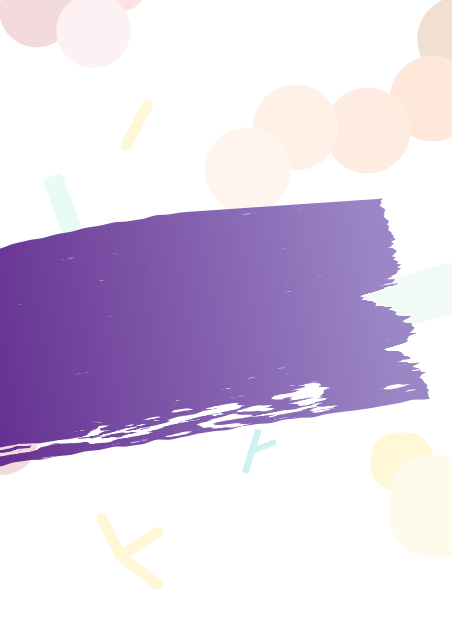
A Shadertoy shader for this background:

```glsl
// A broad violet dry-brush stroke over white paper with pale confetti.
// Confetti are distance shapes; the stroke is bounded by fitted curves and
// torn by noise stretched along its direction. Unit: canvas height.

const vec3 PAPER = vec3(1.0);
const vec3 ROSE = vec3(0.95, 0.855, 0.865);
const vec3 BLUSH = vec3(1.0, 0.89, 0.895);
const vec3 PALE_PINK = vec3(0.995, 0.945, 0.955);
const vec3 SAND = vec3(0.945, 0.88, 0.825);
const vec3 PEACH_DEEP = vec3(0.995, 0.91, 0.85);
const vec3 PEACH_PALE = vec3(1.0, 0.96, 0.935);
const vec3 LEMON = vec3(1.0, 0.967, 0.835);
const vec3 CREAM = vec3(1.0, 0.985, 0.925);
const vec3 MINT = vec3(0.915, 0.985, 0.97);
const vec3 SAGE = vec3(0.95, 0.98, 0.965);
const vec3 AQUA = vec3(0.81, 0.945, 0.955);
const vec3 VIOLET_DARK = vec3(0.40, 0.19, 0.57);
const vec3 VIOLET_LIGHT = vec3(0.61, 0.53, 0.775);

const vec2 STROKE_DIR = vec2(0.985, 0.172);
const vec2 GRAIN = vec2(24.0, 190.0);   // noise cells along and across
const float TEAR = 0.036;               // raggedness of the right end
const float CAP = 0.0085;               // radius of the lemon sticks

// Beads as centre x, centre y, radius, listed back to front
const vec3 PEACH_BEADS[4] = vec3[4](
    vec3(0.676, 0.846, 0.067), vec3(0.574, 0.796, 0.067),
    vec3(0.462, 0.801, 0.067), vec3(0.387, 0.734, 0.067));

float hash(vec2 p) {
    return fract(sin(dot(p, vec2(127.1, 311.7))) * 43758.5453);
}

float noise(vec2 p) {
    vec2 i = floor(p), f = fract(p);
    f = f * f * (3.0 - 2.0 * f);
    return mix(mix(hash(i), hash(i + vec2(1, 0)), f.x),
               mix(hash(i + vec2(0, 1)), hash(i + vec2(1, 1)), f.x), f.y);
}

float bristles(vec2 s) {
    return 0.65 * noise(s * GRAIN) + 0.35 * noise(s * GRAIN * 2.1 + 17.0);
}

float capsule(vec2 p, vec2 a, vec2 b, float r) {
    vec2 q = p - a, d = b - a;
    return length(q - d * clamp(dot(q, d) / dot(d, d), 0.0, 1.0)) - r;
}

float roundBox(vec2 p, vec2 halfSize, float r) {
    vec2 q = abs(p) - halfSize + r;
    return length(max(q, 0.0)) + min(max(q.x, q.y), 0.0) - r;
}

float bar(vec2 p, vec2 a, vec2 b, float halfWidth, float r) {
    vec2 d = normalize(b - a), q = p - 0.5 * (a + b);
    vec2 local = vec2(dot(q, d), d.x * q.y - d.y * q.x);
    return roundBox(local, vec2(0.5 * length(b - a), halfWidth), r);
}

float bump(float x, float centre, float width) {
    float t = (x - centre) / width;
    return exp(-t * t);
}

void paint(inout vec3 col, vec3 ink, float d) {
    col = mix(col, ink, clamp(0.5 - d * iResolution.y, 0.0, 1.0));
}

// Signed distance-like bound of the whole stroke
float strokeOutline(vec2 p, vec2 s) {
    float rough = noise(vec2(p.x * 45.0, 3.0)) - 0.5;
    float top = min(0.613 + 0.255 * p.x - 0.21 * p.x * p.x, 0.649 + 0.068 * p.x);
    top += 0.003 * rough * smoothstep(0.32, 0.22, p.x);
    float bottom = 0.273 + 0.157 * p.x + 0.004 * rough;
    float right = 0.596 + 0.24 * (0.689 - p.y)
                - 0.063 * bump(p.y, 0.533, 0.018) - 0.045 * bump(p.y, 0.454, 0.016);
    float calm = mix(0.35, 1.0, smoothstep(0.65, 0.58, p.y)) * smoothstep(0.38, 0.43, p.y);
    right += TEAR * (calm + 0.08) * (bristles(s * vec2(0.6, 0.8)) - 0.5);
    return max(max(p.y - top, bottom - p.y), 0.7 * (p.x - right));
}

// Positive where dry bristles leave the paper bare
float bareStreaks(vec2 p, vec2 s, float outline) {
    float halfBand = mix(0.013, 0.028, smoothstep(0.0, 0.45, p.x));
    float off = (p.y - 0.290 - 0.185 * p.x) / halfBand;
    float band = exp(-off * off) * smoothstep(0.55, 0.49, p.x);
    float patchy = bump(p.x, 0.475, 0.032) * bump(p.y, 0.374, 0.018);
    float tip = bump(p.x, 0.615, 0.045) * bump(p.y, 0.397, 0.022);
    float fray = smoothstep(-0.03, 0.0, outline) * smoothstep(0.55, 0.59, p.x)
               * (bump(p.y, 0.605, 0.012) + bump(p.y, 0.56, 0.016) + bump(p.y, 0.43, 0.02));
    float dryness = (0.40 + 0.1 * p.x) * band + 0.22 * patchy + 0.36 * tip + 0.30 * fray;
    return bristles(s) + dryness - 0.96;
}

void mainImage(out vec4 fragColor, in vec2 fragCoord) {
    vec2 p = fragCoord / iResolution.y;
    vec3 col = PAPER;

    // Bead clusters
    paint(col, ROSE, length(p - vec2(0.057, 0.984)) - 0.058);
    paint(col, BLUSH, length(p - vec2(0.189, 1.020)) - 0.038);
    paint(col, PALE_PINK, length(p - vec2(0.146, 0.952)) - 0.058);
    paint(col, ROSE, length(p - vec2(0.003, 0.314)) - 0.056);
    paint(col, SAND, length(p - vec2(0.719, 0.939)) - 0.067);
    for (int i = 0; i < 4; i++) {
        vec3 bead = PEACH_BEADS[i];
        paint(col, mix(PEACH_DEEP, PEACH_PALE, float(i) / 3.0), length(p - bead.xy) - bead.z);
    }

    // Sticks, bars and soft blobs
    vec2 fork = vec2(0.189, 0.131);
    float sticks = capsule(p, vec2(0.230, 0.835), vec2(0.197, 0.773), CAP);
    sticks = min(sticks, capsule(p, vec2(0.159, 0.190), fork, CAP));
    sticks = min(sticks, capsule(p, vec2(0.246, 0.168), fork, CAP));
    paint(col, LEMON, min(sticks, capsule(p, vec2(0.246, 0.087), fork, CAP)));
    paint(col, MINT, bar(p, vec2(0.081, 0.725), vec2(0.122, 0.615), 0.016, 0.006));
    paint(col, SAGE, bar(p, vec2(0.573, 0.514), vec2(0.800, 0.575), 0.039, 0.002));
    float twig = bar(p, vec2(0.404, 0.329), vec2(0.383, 0.261), 0.0052, 0.001);
    paint(col, AQUA, min(twig, bar(p, vec2(0.394, 0.295), vec2(0.431, 0.310), 0.0045, 0.001)));
    paint(col, LEMON, roundBox(p - vec2(0.628, 0.278), vec2(0.049, 0.046), 0.042));
    paint(col, CREAM, roundBox(p - vec2(0.695, 0.209), vec2(0.086, 0.079), 0.060));

    // Brush stroke with bare streaks cut out
    vec2 s = vec2(dot(p, STROKE_DIR), dot(p, vec2(-STROKE_DIR.y, STROKE_DIR.x)));
    float outline = strokeOutline(p, s);
    float bare = bareStreaks(p, s, outline);
    float gap = clamp(0.5 + bare / max(fwidth(bare), 1e-4), 0.0, 1.0);
    vec3 violet = mix(VIOLET_DARK, VIOLET_LIGHT, clamp((s.x - 0.05) / 0.64, 0.0, 1.0));
    paint(col, mix(violet, col, gap), outline);

    fragColor = vec4(col, 1.0);
}
```
